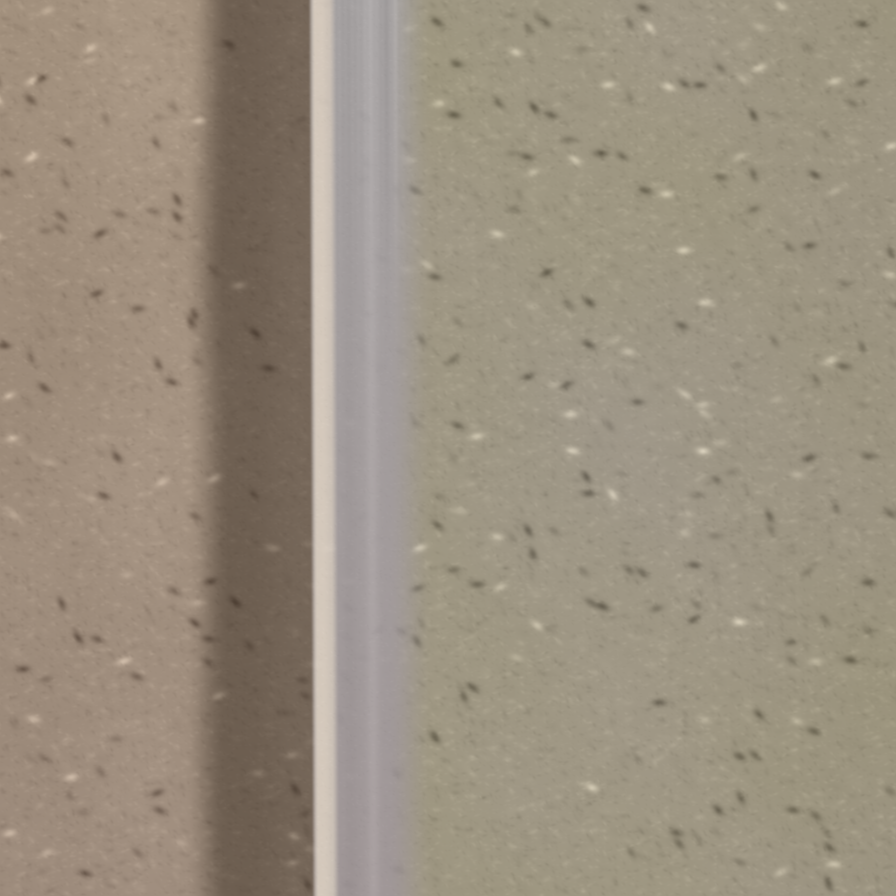
Reproduce this texture procedurally as a WebGL 1 fragment shader.

```glsl
precision highp float;
// A pale upright strip with a lilac bevel between two flecked, paper-like boards.
// Soft steps across x lay out the shadow and strip; cellular flecks at several
// scales give the fibres, and layered sines give slow changes of tone.
uniform vec2 u_resolution;

vec2 hash2(vec2 p) {
  vec3 q = fract(p.xyx * vec3(0.1031, 0.1030, 0.0973));
  q += dot(q, q.yzx + 33.33);
  return fract((q.xx + q.yz) * q.zy);
}

// Sum of soft, slanted flecks: one per cell, with random place, size and sign.
// "rarity" keeps only the strongest cells; "darkBias" favours dark flecks.
float flecks(vec2 p, float rarity, float darkBias) {
  vec2 cell = floor(p);
  float sum = 0.0;
  for (int j = -1; j <= 1; j++) {
    for (int i = -1; i <= 1; i++) {
      vec2 id = cell + vec2(float(i), float(j));
      vec2 place = hash2(id);
      vec2 kind = hash2(id + 71.7);
      vec2 d = p - id - 0.15 - 0.7 * place;
      float angle = (kind.x - 0.7) * 1.7;
      float c = cos(angle), s = sin(angle);
      d = vec2(c * d.x + s * d.y, c * d.y - s * d.x);
      d *= vec2(1.9, 3.5);
      float strength = smoothstep(rarity, 1.0, kind.y);
      float tone = place.x * 0.6 + kind.x * 0.4 < darkBias ? -1.0 : 1.0;
      sum += tone * strength * exp(-2.0 * dot(d, d));
    }
  }
  return sum;
}

// Slow uneven tone, about -1 to 1.
float mottling(vec2 p) {
  return 0.5 * sin(p.x * 9.0 + 2.0 * sin(p.y * 7.0))
       + 0.3 * sin(p.y * 17.0 - p.x * 13.0 + 1.3)
       + 0.2 * sin(p.x * 31.0 + p.y * 23.0);
}

float bump(float x, float center, float width) {
  float d = (x - center) / width;
  return exp(-d * d);
}

void main() {
  vec2 uv = gl_FragCoord.xy / u_resolution;
  float tone = mottling(uv);

  // The strip leans slightly to the right towards the bottom.
  float x = uv.x - 0.004 * (1.0 - uv.y);

  // Left board, with its soft-edged shadow.
  vec3 leftBoard = mix(vec3(0.605, 0.535, 0.475), vec3(0.635, 0.565, 0.49), uv.y);
  leftBoard += 0.012 * tone + 0.02 * bump(uv.x, 0.17, 0.07);
  float shade = smoothstep(0.208, 0.255, uv.x + 0.003 * sin(uv.y * 11.0));
  vec3 shadow = vec3(0.43, 0.372, 0.318) + 0.03 * smoothstep(0.27, 0.34, uv.x);
  vec3 color = mix(leftBoard, shadow + 0.008 * tone, shade);

  // Right board: olive grey, slightly lilac in loose patches.
  vec3 rightBoard = vec3(0.622, 0.592, 0.512);
  rightBoard += vec3(0.004, 0.002, 0.012) * tone;
  rightBoard += vec3(0.0, 0.0, 0.022) * bump(length(uv - vec2(0.7, 0.52)), 0.0, 0.18);
  rightBoard -= 0.012 * smoothstep(0.7, 1.0, uv.x);

  // Bevel: lilac grey with fine streaks, fading into the right board.
  vec3 bevel = mix(vec3(0.625, 0.59, 0.592), vec3(0.65, 0.635, 0.635), uv.y);
  bevel += 0.035 * bump(x, 0.413, 0.007) - 0.015 * bump(x, 0.388, 0.008);
  float upper = smoothstep(0.55, 1.0, uv.y);
  bevel += upper * (0.035 * bump(x, 0.441, 0.004) - 0.025 * bump(x, 0.431, 0.005));
  bevel += 0.005 * sin(x * 900.0) * upper;
  float fade = smoothstep(0.432, 0.484, uv.x);
  vec3 rightSide = mix(bevel, rightBoard, fade);
  color = mix(color, rightSide, smoothstep(0.343, 0.351, x));

  // Bright face, with a dimmer right rim.
  float face = smoothstep(0.344, 0.352, x) * (1.0 - smoothstep(0.367, 0.376, x));
  vec3 faceColor = mix(vec3(0.83, 0.785, 0.735), vec3(0.79, 0.75, 0.71),
                       smoothstep(0.358, 0.37, x));
  color = mix(color, faceColor, face);

  // Fibres and grain are strong on the boards and faint on the strip.
  float strip = smoothstep(0.338, 0.349, x) * (1.0 - fade);
  float board = 1.0 - 0.9 * strip;
  float fibre = 0.040 * flecks(uv * 75.0, 0.3, 0.5)
              + 0.030 * flecks(uv * 130.0 + 19.0, 0.1, 0.5)
              + 0.016 * flecks(uv * 38.0 + 47.0, 0.2, 0.5);
  float specks = 0.19 * flecks(uv * 48.0 + 83.0, 0.82, 0.62);
  float contrast = mix(1.0, 0.6, shade * (1.0 - smoothstep(0.34, 0.35, x)));
  color += (fibre + specks) * board * contrast * vec3(1.0, 0.98, 0.92);
  color += 0.012 * flecks(uv * 210.0 + 5.0, 0.0, 0.5);

  gl_FragColor = vec4(clamp(color, 0.0, 1.0), 1.0);
}
```
